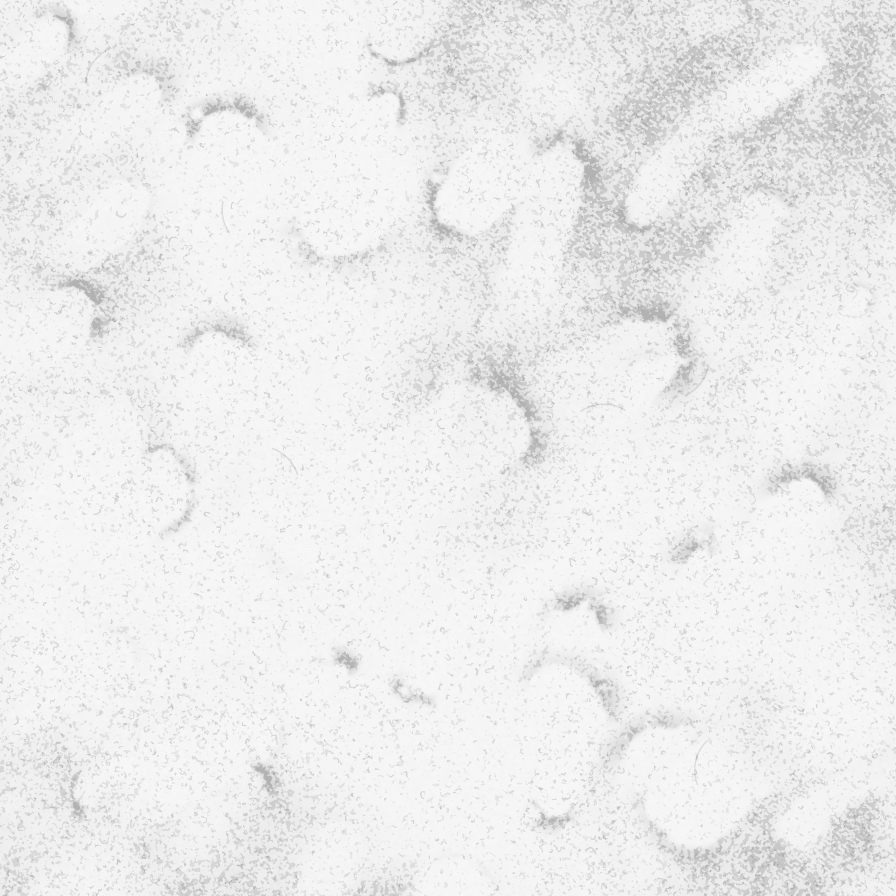
Reproduce this texture procedurally as a Shadertoy shader.

```glsl
#define PAPER 0.97
#define DUST 0.70
#define SMEARS 49
#define SMEAR_GRID 7
#define HAIRS 6
#define HAZE_SCALE 4.0
#define GRAIN_SCALE 410.0
#define HAZE_TONE 0.27
#define GRAIN_TONE 0.50
#define CURL_TONE 0.48
#define RIDGE_TONE 0.30

float hash(vec2 p) {
    return fract(sin(dot(p, vec2(127.1, 311.7))) * 43758.5453);
}

float noise(vec2 p) {
    vec2 i = floor(p), f = fract(p);
    f = f * f * (3.0 - 2.0 * f);
    return mix(mix(hash(i), hash(i + vec2(1, 0)), f.x),
               mix(hash(i + vec2(0, 1)), hash(i + vec2(1, 1)), f.x), f.y);
}

float fbm(vec2 p) {
    float sum = 0.0, amp = 0.5;
    for (int i = 0; i < 5; i++) {
        sum += amp * noise(p);
        p = mat2(1.6, 1.2, -1.2, 1.6) * p + 7.3;
        amp *= 0.5;
    }
    return sum;
}

mat2 rotation(float a) {
    return mat2(cos(a), sin(a), -sin(a), cos(a));
}

float arcDistance(vec2 p, float aperture, float radius) {
    vec2 end = vec2(sin(aperture), cos(aperture));
    p.x = abs(p.x);
    return end.y * p.x > end.x * p.y ? length(p - end * radius)
                                     : abs(length(p) - radius);
}

// Short bent fibres, at most one per cell
float curls(vec2 uv, float scale, float amount, float pixel) {
    vec2 q = rotation(scale) * uv * scale;
    vec2 id = floor(q);
    vec2 jitter = vec2(hash(id + 3.1), hash(id + 8.7)) - 0.5;
    vec2 p = fract(q) - 0.5 - 0.25 * jitter;
    p += 0.28 * (vec2(noise(q * 3.0), noise(q * 3.0 + 40.0)) - 0.5);
    p = rotation(6.283 * hash(id + 1.9)) * p;
    float radius = mix(0.1, 0.32, hash(id + 5.3));
    float d = arcDistance(p, mix(0.35, 1.7, hash(id + 6.1)), radius) / scale;
    float line = 1.0 - smoothstep(0.0002, 0.0004 + pixel, d);
    return line * step(hash(id), amount) * mix(0.45, 1.0, hash(id + 2.4));
}

// Wiped finger strokes: x is the remaining dust, y the dust pushed to the tips
vec2 wipe(vec2 uv, float density) {
    float ridge = 0.0;
    float ragged = fbm(uv * 55.0);
    vec2 warp = vec2(fbm(uv * 9.0), fbm(uv * 9.0 + 31.0)) - 0.5;
    vec2 p = uv + 0.04 * warp + 0.012 * (ragged - 0.5);
    for (int i = 0; i < SMEARS; i++) {
        vec2 cell = vec2(i % SMEAR_GRID, i / SMEAR_GRID);
        vec2 seed = cell + 17.0;
        vec2 tip = (cell + vec2(hash(seed), hash(seed + 4.2))) / float(SMEAR_GRID);
        float angle = mix(0.45, 1.55, hash(seed + 9.1));
        angle += 3.1416 * step(0.72, hash(seed + 2.6));
        vec2 axis = vec2(cos(angle), sin(angle));
        float radius = mix(0.018, 0.055, pow(hash(seed + 6.6), 2.0));
        float len = mix(0.08, 0.26, hash(seed + 12.8));

        vec2 q = p - tip;
        float along = clamp(-dot(q, axis), 0.0, len);
        float d = length(q + axis * along) - radius;
        float soft = mix(0.002, 0.014, hash(seed + 14.3));
        float inside = 1.0 - smoothstep(-soft, soft, d);
        inside *= 1.0 - smoothstep(0.4, 1.0, along / len);
        density = mix(density, 0.08, mix(0.5, 0.92, hash(seed + 18.4)) * inside);

        float front = dot(q, axis) / max(length(q), 0.001);
        float side = mix(-0.5, 0.5, hash(seed + 21.0));
        front += side * dot(q, vec2(-axis.y, axis.x)) / radius;
        float width = d > 0.0 ? mix(0.004, 0.019, hash(seed + 7.7)) : 0.004;
        float rim = exp(-d * d / (width * width)) * smoothstep(-0.15, 0.9, front);
        rim *= smoothstep(0.25, 0.85, hash(seed + 11.5));
        ridge = max(ridge * (1.0 - 0.6 * inside), rim);
    }
    return vec2(density, ridge * smoothstep(0.22, 0.52, ragged));
}

// A few long loose hairs
float hairs(vec2 uv, float pixel) {
    float ink = 0.0;
    for (int i = 0; i < HAIRS; i++) {
        vec2 seed = vec2(i, 43);
        vec2 p = uv - vec2(hash(seed), hash(seed + 3.3));
        p = rotation(6.283 * hash(seed + 5.9)) * p;
        float d = arcDistance(p, mix(0.3, 0.7, hash(seed + 8.2)), 0.045);
        ink = max(ink, 1.0 - smoothstep(0.0002, 0.0004 + pixel, d));
    }
    return ink;
}

void mainImage(out vec4 fragColor, in vec2 fragCoord) {
    vec2 uv = fragCoord / iResolution.y;
    float pixel = 1.0 / iResolution.y;

    // Cloudy dust, thinner across the middle
    float haze = smoothstep(0.30, 0.68, fbm(uv * HAZE_SCALE + 2.7));
    haze *= mix(0.65, 1.0, smoothstep(0.08, 0.42, abs(uv.y - 0.47)));
    haze *= mix(0.65, 1.25, smoothstep(0.3, 0.7, fbm(uv * 22.0 + 5.0)));
    vec2 layers = wipe(uv, 0.12 + 0.72 * haze);
    float density = min(layers.x + 0.8 * layers.y, 1.15);

    // Fine grain gets denser with the dust
    vec2 turned = rotation(0.6) * uv;
    float grain = mix(noise(turned * GRAIN_SCALE),
                      noise(rotation(1.1) * turned * GRAIN_SCALE * 0.6 + 9.0), 0.4);
    float threshold = mix(0.75, 0.41, density);
    float specks = smoothstep(threshold - 0.07, threshold + 0.13, grain);

    // Fibres gather in loose clumps
    float clump = smoothstep(0.42, 0.68, fbm(uv * 11.0 + 19.0));
    float amount = 0.05 + 0.28 * clump + 0.32 * density;
    float fibres = max(curls(uv, 66.0, amount * 0.7, pixel),
                   max(curls(uv, 98.0, amount, pixel), curls(uv, 139.0, amount, pixel)));

    float ink = HAZE_TONE * density + GRAIN_TONE * specks * (0.45 + 0.5 * density);
    ink += CURL_TONE * fibres + RIDGE_TONE * layers.y + 0.35 * hairs(uv, pixel);
    ink += 0.04 * (noise(turned * 230.0) - 0.5);
    fragColor = vec4(vec3(mix(PAPER, DUST, clamp(ink, 0.0, 1.0))), 1.0);
}
```
